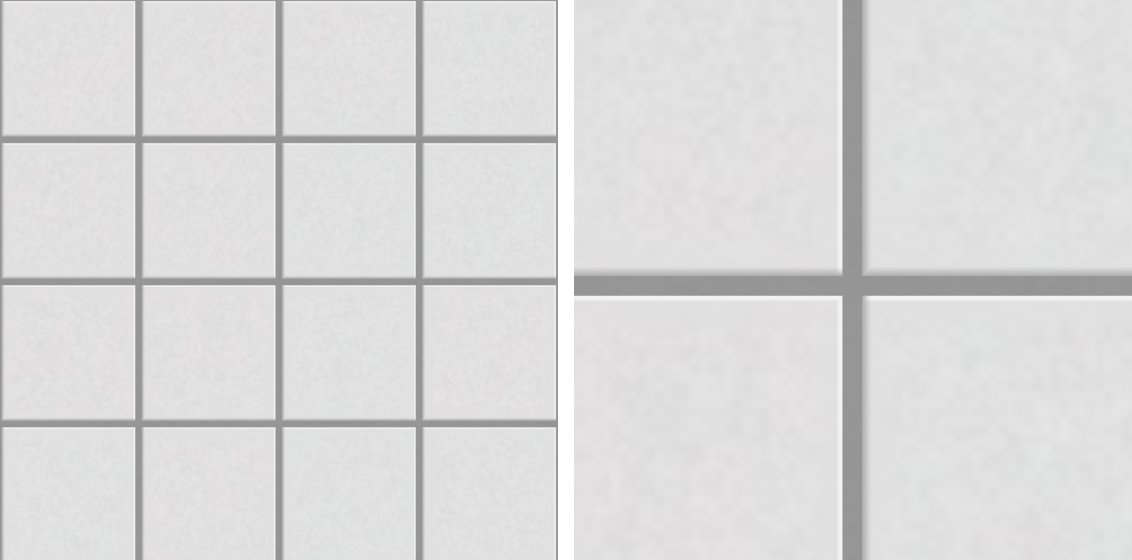
Left, the full canvas; right, a detail of the centre.
Reproduce this texture procedurally as a WebGL 2 fragment shader.

```glsl
#version 300 es
precision highp float;
// Pale ceramic tiles in a four by four grid with grey grout.
// Signed edge distances give each tile a lit top and right rim and a shaded
// left and bottom rim; layered value noise mottles the glaze of every tile.
uniform vec2 u_resolution;
out vec4 fragColor;

const vec2 PITCH = vec2(0.2513, 0.2537);       // tile plus joint
const vec2 JOINT_CENTER = vec2(0.4996, 0.4965); // one crossing of the joints
const float JOINT_HALF = 0.0059;
const float SHADE_WIDTH = 0.0065;
const float RIM_WIDTH = 0.0042;
const float MOTTLE_INSET = 0.030;
const float MOTTLE_SCALE = 190.0;
const float MOTTLE_STRENGTH = 0.050;
const float TINT_STRENGTH = 0.007;
const vec3 GLAZE = vec3(0.882, 0.880, 0.881);
const vec3 GROUT = vec3(0.590, 0.587, 0.590);
const vec3 SHADE = vec3(0.690, 0.688, 0.690);
const vec3 RIM = vec3(0.965);
const vec3 WARM_TINT = vec3(1.0, -0.8, 0.1);

// Integer hash of a lattice point, from 0 to 1
float hash(vec2 point) {
  uvec2 n = uvec2(ivec2(point) + 4096);
  uint h = n.x * 1597334677u ^ n.y * 3812015801u;
  h = (h ^ (h >> 16)) * 2246822519u;
  h = (h ^ (h >> 13)) * 3266489917u;
  return float((h ^ (h >> 16)) >> 8) / 16777216.0;
}

float valueNoise(vec2 p) {
  vec2 cell = floor(p);
  vec2 f = fract(p);
  f = f * f * (3.0 - 2.0 * f);
  float low = mix(hash(cell), hash(cell + vec2(1, 0)), f.x);
  float high = mix(hash(cell + vec2(0, 1)), hash(cell + vec2(1, 1)), f.x);
  return mix(low, high, f.y);
}

// Three octaves, centred on zero
float mottle(vec2 p) {
  float sum = 0.0;
  float weight = 0.5;
  for (int octave = 0; octave < 3; octave++) {
    sum += weight * (valueNoise(p) - 0.5);
    p = p * 0.53 + 37.0;
    weight *= 0.55;
  }
  return sum;
}

void main() {
  vec2 uv = gl_FragCoord.xy / u_resolution;
  float pixel = 1.0 / min(u_resolution.x, u_resolution.y);

  // Tile index and distances inward from its four sides
  vec2 grid = (uv - JOINT_CENTER) / PITCH;
  vec2 tile = floor(grid);
  vec2 fromLow = fract(grid) * PITCH - JOINT_HALF;
  vec2 fromHigh = PITCH - 2.0 * JOINT_HALF - fromLow;
  float shaded = min(fromLow.x, fromLow.y);
  float lit = min(fromHigh.x, fromHigh.y);
  float inside = min(shaded, lit);

  // Glaze: speckle fading towards the rim, with a faint tint per tile
  float speckle = mottle(uv * MOTTLE_SCALE + tile * 17.0);
  float speckled = smoothstep(0.004, MOTTLE_INSET, inside);
  float tint = 0.6 * (hash(tile + 71.0) - 0.5) + valueNoise(uv * 26.0 + 9.0) - 0.5;
  vec3 color = GLAZE + MOTTLE_STRENGTH * speckle * mix(0.15, 1.0, speckled);
  color += TINT_STRENGTH * tint * WARM_TINT;

  // Bevel: a soft dark side, then a narrow bright side
  color = mix(SHADE, color, smoothstep(-0.001, SHADE_WIDTH, shaded));
  float rim = 1.0 - smoothstep(0.3 * RIM_WIDTH, RIM_WIDTH, lit);
  rim *= smoothstep(0.0, SHADE_WIDTH, shaded);
  color = mix(color, RIM, 0.85 * rim);

  // Joint: nearly flat grout with a little grain
  vec3 grout = GROUT + 0.02 * mottle(uv * MOTTLE_SCALE);
  float cover = smoothstep(-0.8 * pixel, 0.8 * pixel, inside);
  fragColor = vec4(mix(grout, color, cover), 1.0);
}
```
